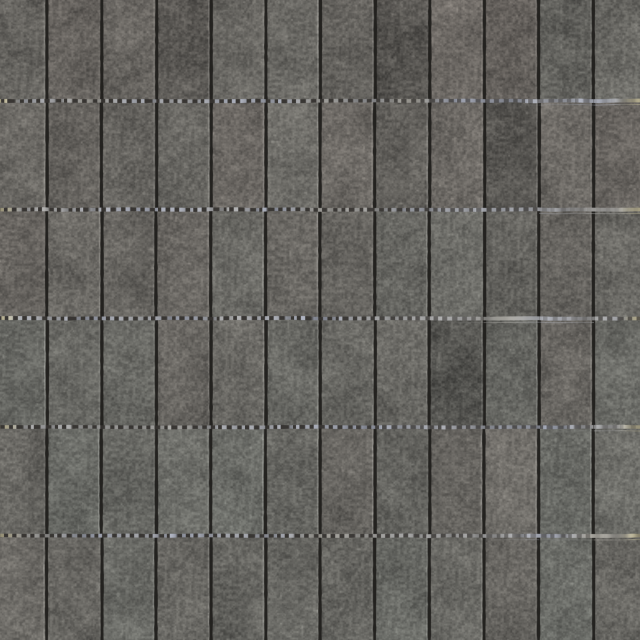
Give the GLSL for this texture, as a WebGL 1 fragment shader.

```glsl
precision highp float;
// Grid of upright grey stone tiles with dark vertical gaps and beaded pale horizontal joints.
uniform vec2 u_resolution;

float hash(vec2 p) {
  return fract(sin(dot(p, vec2(127.1, 311.7))) * 43758.5453);
}

float noise(vec2 p) {
  vec2 i = floor(p), f = fract(p);
  f = f * f * (3.0 - 2.0 * f);
  return mix(mix(hash(i), hash(i + vec2(1, 0)), f.x),
             mix(hash(i + vec2(0, 1)), hash(i + vec2(1, 1)), f.x), f.y);
}

float fbm(vec2 p) {
  float sum = 0.0, amp = 0.5;
  for (int i = 0; i < 4; i++) {
    sum += amp * noise(p);
    p = p * 2.03 + 17.3;
    amp *= 0.5;
  }
  return sum / 0.9375;
}

// Soft-edged band of the given half width around zero
float band(float d, float halfWidth, float soft) {
  return 1.0 - smoothstep(halfWidth - soft, halfWidth + soft, abs(d));
}

vec3 stone(vec2 uv, vec2 tile) {
  float tone = hash(tile + 3.7);
  vec2 p = uv + 5.0 * vec2(tone, hash(tile + 9.1));
  float shade = 0.403 + 0.045 * (tone - 0.5);
  shade -= 0.06 * smoothstep(0.87, 0.95, hash(tile + 21.3));
  shade += 0.13 * (fbm(p * 22.0) - 0.5);
  shade += 0.11 * (noise(p * 210.0) - 0.5) + 0.07 * (noise(p * 390.0) - 0.5);
  shade += 0.05 * smoothstep(0.8, 1.0, noise(p * 150.0));
  // Tiles drift from brownish at the top to greenish at the bottom
  float warmth = 0.6 * hash(tile + 5.9) + 0.4 * uv.y;
  return shade * mix(vec3(0.99, 1.01, 0.965), vec3(1.045, 1.0, 0.955), warmth);
}

void main() {
  vec2 uv = gl_FragCoord.xy / u_resolution;
  float soft = max(0.0012, 0.7 / min(u_resolution.x, u_resolution.y));

  // Twelve columns and six rows, the outer ones slightly cropped
  vec2 pitch = vec2(0.0854, 0.1699);
  vec2 cell = (uv - vec2(0.0735, 0.1628)) / pitch;
  vec2 tile = floor(cell);
  vec2 line = floor(cell + 0.5);
  vec2 d = (cell - line) * pitch;
  vec3 color = stone(uv, tile);

  // Vertical gaps: small shifts per tile, ragged width, pale left rim
  vec2 gap = vec2(line.x, tile.y);
  float dx = d.x + 0.0014 * (hash(gap + 2.2) - 0.5);
  float ragged = noise(vec2(line.x * 13.0, uv.y * 110.0));
  float rim = band(dx + 0.0042, 0.0009, soft);
  color += 0.17 * rim * (0.25 + 0.75 * hash(gap + 8.4)) * (0.5 + 0.5 * ragged);
  color = mix(color, vec3(0.125, 0.12, 0.11),
              0.95 * band(dx, 0.0020 + 0.0008 * ragged, soft));

  // Horizontal joints: pale beads on dark, merging into streaks to the right
  vec2 seam = vec2(tile.x, line.y);
  float wear = noise(vec2(uv.x * 75.0, line.y * 19.0));
  float dy = d.y + 0.0012 * (noise(vec2(uv.x * 30.0, line.y * 7.0)) - 0.5);
  float bead = smoothstep(-0.5, 0.6, sin(uv.x * 440.0 + 3.0 * wear + line.y * 2.0));
  float streak = smoothstep(0.45, 1.0, uv.x) * (0.3 + 0.7 * hash(seam + 4.6));
  streak = max(streak, step(0.95, hash(seam + 6.3)));
  bead = mix(bead, 0.8 + 0.2 * wear, streak);
  float edge = smoothstep(0.46, 0.5, abs(uv.x - 0.5));
  vec3 pale = mix(vec3(0.62, 0.61, 0.58), vec3(0.62, 0.64, 0.70),
                  noise(vec2(uv.x * 14.0, line.y * 5.0 + 2.0)));
  pale = mix(pale, vec3(0.74, 0.71, 0.58), edge) * (0.8 + 0.35 * wear);
  vec3 joint = mix(vec3(0.21, 0.20, 0.19), pale, bead);
  color = mix(color, joint, 0.95 * band(dy, 0.0026 + 0.0006 * wear, soft));

  // Fine pale lip below the worn joints
  float lip = band(dy + 0.0062, 0.0007, soft) * smoothstep(0.35, 0.8, streak);
  color = mix(color, pale, 0.5 * lip);

  gl_FragColor = vec4(color, 1.0);
}
```
